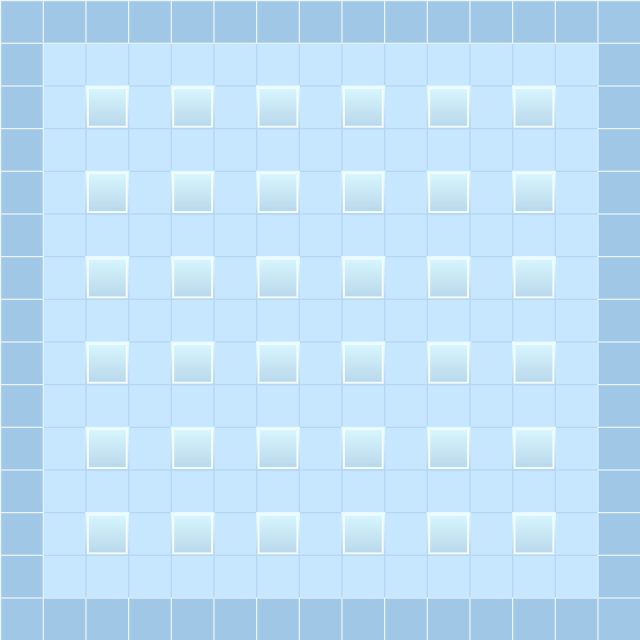
Reproduce this pattern procedurally as a Shadertoy shader.

```glsl
// A pale blue 15 x 15 tiled floor with a darker one-tile rim and raised glassy
// blocks on every second tile. Grid lines and blocks are box distances in tile
// units, and each block layers a bevel plate, a white frame and a shaded face.

const float TILES = 15.0;
const float LINE_HALF = 0.0147;   // half a grid line, in tiles

const vec3 FLOOR_COLOR = vec3(0.78, 0.90, 1.00);
const vec3 RIM_COLOR   = vec3(0.63, 0.78, 0.90);
const vec3 FLOOR_LINE  = vec3(0.71, 0.84, 0.94);
const vec3 RIM_LINE    = vec3(0.91, 0.96, 0.99);
const vec3 BEVEL_TOP   = vec3(0.89, 0.985, 1.00);
const vec3 BEVEL_BASE  = vec3(0.71, 0.84, 0.93);
const vec3 FRAME_COLOR = vec3(0.95, 0.99, 1.00);
const vec3 FACE_TOP    = vec3(0.85, 0.97, 0.995);
const vec3 FACE_BASE   = vec3(0.72, 0.84, 0.92);

// Signed distance to a square with square corners
float squareDistance(vec2 p, float halfSize) {
    vec2 d = abs(p) - halfSize;
    return max(d.x, d.y);
}

// Smooth coverage of the inside of a distance field
float coverage(float dist, float pixel) {
    return clamp(0.5 - dist / pixel, 0.0, 1.0);
}

// Distance to the nearest tile edge
float gridDistance(vec2 p) {
    vec2 edge = abs(p - round(p));
    return min(edge.x, edge.y);
}

// Floor and rim with their own line colours
vec3 tiledFloor(vec2 p, float pixel) {
    float room = squareDistance(p - 0.5 * TILES, 0.5 * TILES - 1.0);
    vec3 tile = mix(RIM_COLOR, FLOOR_COLOR, coverage(room, pixel));
    vec3 lines = mix(RIM_LINE, FLOOR_LINE, coverage(room + LINE_HALF, pixel));
    return mix(tile, lines, coverage(gridDistance(p) - LINE_HALF, pixel));
}

// One block centred on q = 0, with q.y pointing down
vec3 addBlock(vec3 color, vec2 q, float pixel) {
    float depth = clamp(q.y + 0.5, 0.0, 1.0);
    vec3 bevel = mix(BEVEL_TOP, BEVEL_BASE, depth);
    vec3 face = mix(FACE_TOP, FACE_BASE, depth);
    color = mix(color, bevel, coverage(squareDistance(q, 0.515), pixel));
    color = mix(color, FRAME_COLOR, coverage(squareDistance(q, 0.478), pixel));
    return mix(color, face, coverage(squareDistance(q, 0.432), pixel));
}

void mainImage(out vec4 fragColor, in vec2 fragCoord) {
    vec2 uv = fragCoord / iResolution.xy;
    float pixel = TILES / min(iResolution.x, iResolution.y);

    // Tile coordinates counted from the upper left, starting mid-line
    vec2 p = vec2(uv.x, 1.0 - uv.y) * TILES - LINE_HALF;
    vec3 color = tiledFloor(p, pixel);

    // Nearest block: even tiles from 2 to 12 on both axes
    vec2 blockTile = clamp(2.0 * round(0.5 * (p - 0.5)), 2.0, 12.0);
    color = addBlock(color, p - blockTile - 0.5, pixel);

    fragColor = vec4(color, 1.0);
}
```
